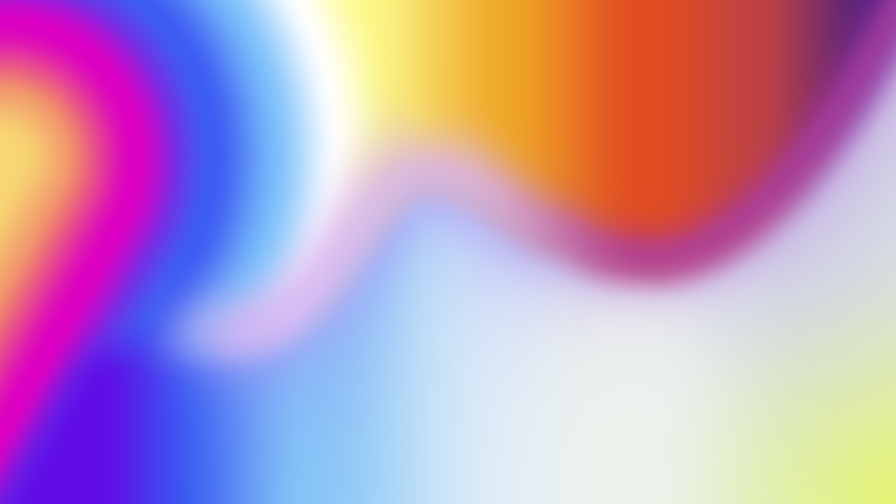
A WebGL 1 fragment shader for this background:

```glsl
precision highp float;
// Soft colour-field background: a glowing rounded band, a warm field and a pale wavy sheet.
uniform vec2 u_resolution;

// Blend towards the next colour while t runs from a to b.
vec3 blend(vec3 c, vec3 next, float a, float b, float t) {
  return mix(c, next, smoothstep(a, b, t));
}

float bell(float t) {
  return exp(-t * t);
}

float segmentDistance(vec2 p, vec2 a, vec2 b) {
  vec2 ab = b - a;
  return length(p - a - ab * clamp(dot(p - a, ab) / dot(ab, ab), 0.0, 1.0));
}

// Height of the sheet's upper edge: a hill, a bowl, then a rise to the right.
float sheetEdge(float x) {
  float rise = max(x - 1.28, 0.0);
  return 0.305 + 0.325 * bell((x - 0.85) / 0.2)
       + 0.15 * smoothstep(0.85, 1.15, x) + 1.85 * rise * rise;
}

// Rings of colour around the left core, from gold out to white.
vec3 bandColor(float d) {
  vec3 c = vec3(0.97, 0.84, 0.45);
  c = blend(c, vec3(0.94, 0.50, 0.42), 0.03, 0.19, d);
  c = blend(c, vec3(0.86, 0.00, 0.76), 0.13, 0.27, d);
  c = blend(c, vec3(0.50, 0.15, 0.88), 0.27, 0.36, d);
  c = blend(c, vec3(0.24, 0.36, 0.95), 0.32, 0.42, d);
  c = blend(c, vec3(0.47, 0.74, 0.98), 0.42, 0.56, d);
  return blend(c, vec3(1.0), 0.53, 0.68, d);
}

// Yellow through orange and red to dark purple.
vec3 warmColor(float x) {
  vec3 c = vec3(0.99, 0.98, 0.55);
  c = blend(c, vec3(0.94, 0.66, 0.15), 0.70, 1.02, x);
  c = blend(c, vec3(0.88, 0.30, 0.13), 0.98, 1.28, x);
  c = blend(c, vec3(0.75, 0.26, 0.26), 1.28, 1.52, x);
  return blend(c, vec3(0.30, 0.12, 0.50), 1.48, 1.76, x);
}

// Violet through blue to a pale field with a yellow corner.
vec3 sheetColor(vec2 p) {
  vec3 c = vec3(0.38, 0.04, 0.90);
  c = blend(c, vec3(0.22, 0.36, 0.95), 0.18, 0.40, p.x);
  c = blend(c, vec3(0.52, 0.78, 0.97), 0.34, 0.62, p.x);
  c = blend(c, vec3(0.88, 0.93, 0.97), 0.58, 1.02, p.x);
  c = blend(c, vec3(0.93, 0.95, 0.93), 0.95, 1.20, p.x);
  c = blend(c, vec3(0.86, 0.92, 0.88), 1.25, 1.60, p.x);
  float corner = distance(p, vec2(1.85, -0.05));
  return mix(c, vec3(0.91, 0.98, 0.42), 1.0 - smoothstep(0.0, 0.6, corner));
}

void main() {
  // The canvas is one unit high; designed for a 16:9 frame.
  vec2 p = gl_FragCoord.xy / u_resolution * vec2(16.0 / 9.0, 1.0);
  float d = segmentDistance(p, vec2(0.0, 0.6875), vec2(-0.5, -0.2));
  float slope = (sheetEdge(p.x + 0.01) - sheetEdge(p.x - 0.01)) / 0.02;
  float s = (p.y - sheetEdge(p.x)) / sqrt(1.0 + slope * slope);
  float right = smoothstep(0.92, 1.28, p.x);

  // Upper fields
  vec3 color = blend(bandColor(d), warmColor(p.x), 0.65, 0.79, d);

  // Sheet, with a coloured shade just below its edge
  vec3 shade = mix(vec3(0.56, 0.58, 0.97), vec3(0.74, 0.60, 0.92), right);
  float shadeWidth = 0.10 - 0.04 * right + 0.08 * smoothstep(1.3, 1.7, p.x);
  float shadeAmount = 0.8 * exp(min(s, 0.0) / shadeWidth) * smoothstep(0.30, 0.55, p.x);
  vec3 sheet = mix(sheetColor(p), shade, shadeAmount);
  float cover = (1.0 - smoothstep(-0.06, 0.08, s)) * smoothstep(0.28, 0.40, d);
  color = mix(color, sheet, cover);

  // Glow along the edge: pink on the hill, purple in the bowl
  vec3 glow = mix(vec3(0.85, 0.70, 0.94), vec3(0.66, 0.22, 0.62), right);
  float line = bell((s - 0.035) / mix(0.075, 0.055, right));
  color = mix(color, glow, 0.75 * line * smoothstep(0.26, 0.50, p.x));

  gl_FragColor = vec4(color, 1.0);
}
```
